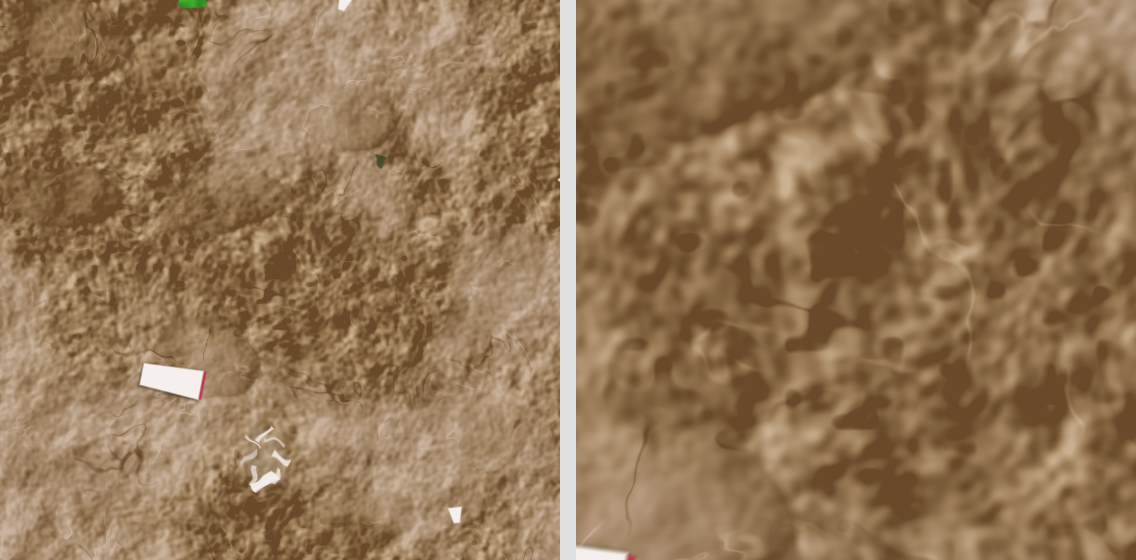
Left: the whole. Right: its middle third, enlarged.
Give the GLSL for this texture, as a WebGL 2 fragment shader.

```glsl
#version 300 es
precision highp float;
// Trodden damp sand with pale dry patches, pressed dents, clods and a little litter.
// Warped fractal noise sets the tone, its slope gives side-lit relief, and
// distance functions draw the dents, the card, the crumpled wrap and the scraps.

#define PATCH_SCALE 4.2
#define PATCH_CONTRAST 0.38
#define RELIEF_SCALE 15.0
#define RELIEF_CONTRAST 6.5
#define GRAIN_CONTRAST 0.34
#define DENT_COUNT 8
#define DENT_SHADE 0.42
#define EDGE_SOFTNESS 0.0022
#define LIGHT_DIR vec2(0.83, -0.56)

uniform vec2 u_resolution;
out vec4 fragColor;

float hash(vec2 p) {
  vec3 q = fract(vec3(p.xyx) * 0.1031);
  q += dot(q, q.yzx + 33.33);
  return fract((q.x + q.y) * q.z);
}

float noise(vec2 p) {
  vec2 cell = floor(p), f = fract(p);
  f = f * f * (3.0 - 2.0 * f);
  float low = mix(hash(cell), hash(cell + vec2(1, 0)), f.x);
  float high = mix(hash(cell + vec2(0, 1)), hash(cell + vec2(1, 1)), f.x);
  return mix(low, high, f.y);
}

mat2 rotation(float a) {
  return mat2(cos(a), -sin(a), sin(a), cos(a));
}

float fbm(vec2 p) {
  float sum = 0.0, amplitude = 0.52;
  for (int i = 0; i < 4; i++) {
    sum += amplitude * noise(p);
    p = rotation(0.6) * p * 2.03 + 17.3;
    amplitude *= 0.5;
  }
  return sum;
}

float boxDistance(vec2 p, vec2 halfSize) {
  vec2 d = abs(p) - halfSize;
  return length(max(d, 0.0)) + min(max(d.x, d.y), 0.0);
}

float cover(float d) {
  return 1.0 - smoothstep(-EDGE_SOFTNESS, EDGE_SOFTNESS, d);
}

// x: tone change from the dents, y: how far the surface is pressed smooth
vec2 dents(vec2 p) {
  vec2 result = vec2(0.0);
  p += 0.035 * (vec2(fbm(p * 17.0), fbm(p * 17.0 + 41.0)) - 0.5);
  for (int i = 0; i < DENT_COUNT; i++) {
    float n = float(i);
    vec2 center = fract(vec2(0.11, 0.65) + n * vec2(0.755, 0.57));
    vec2 radii = vec2(0.075 + 0.045 * hash(vec2(n, 3.0)), 0.05 + 0.015 * hash(vec2(n, 8.0)));
    vec2 local = p - center;
    float d = length(rotation(1.3 * hash(vec2(n, 5.0)) - 0.4) * local / radii) - 1.0;
    float side = smoothstep(0.0, 0.95, dot(local, LIGHT_DIR) / (length(local) + 0.0001));
    float inside = 1.0 - smoothstep(-0.04, 0.09, d);
    float strength = mix(1.0, 0.4, center.x);
    float wall = inside * exp(6.0 * min(d, 0.0)) * side;
    float lip = exp(-pow((d - 0.17) / 0.08, 2.0)) * side;
    result.x += strength * (0.22 * lip - DENT_SHADE * wall - 0.05 * inside);
    result.y = max(result.y, inside * strength);
  }
  return result;
}

vec3 sand(vec2 p) {
  vec2 warp = vec2(fbm(p * 5.0 + 3.0), fbm(p * 5.0 + 29.0)) - 0.5;
  vec2 q = p + 0.16 * warp;
  float dry = smoothstep(0.34, 0.66, fbm(q * PATCH_SCALE + 11.0) + 0.11 * (p.x - p.y));
  vec2 dent = dents(p);

  // Side-lit clods, coarser where the sand is damp
  vec2 r = (p + 0.04 * warp) * RELIEF_SCALE;
  float slope = fbm(r) - fbm(r + LIGHT_DIR * 0.005 * RELIEF_SCALE);
  float rough = mix(1.15, 0.65, dry) * (1.0 - 0.55 * dent.y);
  float tone = 0.49 + PATCH_CONTRAST * (dry - 0.5) + dent.x;
  tone += RELIEF_CONTRAST * slope * rough;
  tone += 0.5 * (fbm(q * 13.0 + 53.0) - 0.5);
  tone += GRAIN_CONTRAST * (noise(p * 120.0) - 0.5) * rough;

  // Thin pale crust edges, dark cracks and gritty pits
  float crust = 1.0 - smoothstep(0.0, 0.035, abs(fbm(q * 16.0 + 71.0) - 0.5));
  float crack = 1.0 - smoothstep(0.0, 0.022, abs(fbm(q * 9.0 + 91.0) - 0.5));
  tone += 0.2 * crust * smoothstep(0.5, 0.75, noise(p * 21.0 + 5.0));
  tone -= 0.28 * crack * smoothstep(0.55, 0.8, noise(p * 13.0 + 37.0));
  tone -= 0.3 * smoothstep(0.7, 0.9, noise(p * 65.0 + 9.0)) * (1.0 - dry) * rough;

  tone = clamp(tone, 0.0, 1.0);
  vec3 color = mix(vec3(0.41, 0.29, 0.17), vec3(0.62, 0.505, 0.37), min(2.0 * tone, 1.0));
  color = mix(color, vec3(0.79, 0.70, 0.60), max(2.0 * tone - 1.0, 0.0));
  return color * mix(vec3(1.0, 0.985, 0.94), vec3(1.0, 1.0, 1.03), dry);
}

vec3 litter(vec3 color, vec2 p) {
  vec3 white = vec3(0.96, 0.94, 0.93);
  // Card with a cast shadow and a red end
  vec2 c = rotation(-0.19) * (p - vec2(0.306, 0.322));
  vec2 cardSize = vec2(0.054, 0.023 + 0.06 * c.x);
  color *= 1.0 - 0.4 * (1.0 - smoothstep(-0.003, 0.006, boxDistance(c + vec2(0.001, 0.002), cardSize)));
  color = mix(color, vec3(0.73, 0.22, 0.29), cover(boxDistance(c - vec2(0.055, 0.0), vec2(0.004, 0.025))));
  color = mix(color, white, cover(boxDistance(c, cardSize)));

  // Crumpled clear wrap: a broken ring of bright folds
  vec2 w = p - vec2(0.473, 0.182) + 0.014 * (vec2(noise(p * 55.0), noise(p * 55.0 + 19.0)) - 0.5);
  color = mix(color, vec3(0.74, 0.69, 0.63), 0.3 * (1.0 - smoothstep(0.7, 1.1, length(w / vec2(0.045, 0.06)))));
  for (int i = 0; i < 8; i++) {
    float n = float(i), turn = n * 0.785;
    vec2 fold = rotation(3.1 * hash(vec2(n, 23.0))) * (w - vec2(0.031, 0.045) * vec2(cos(turn), sin(turn)));
    vec2 size = vec2(0.018, 0.002 + 0.003 * hash(vec2(n, 31.0)));
    color = mix(color, white, (0.5 + 0.4 * hash(vec2(n, 47.0))) * cover(boxDistance(fold, size)));
  }
  color = mix(color, white, 0.95 * cover(boxDistance(rotation(0.6) * (w + vec2(0.001, 0.042)), vec2(0.023, 0.011))));

  // Small pale scraps
  for (int i = 0; i < 3; i++) {
    float n = float(i);
    vec2 s = p - vec2(0.614 + 0.2 * n, fract(0.995 - 0.17 * n + 0.255 * n * n));
    s = rotation(1.2 + 0.5 * n) * s;
    color = mix(color, white, cover(boxDistance(s, vec2(0.014, 0.009 + 0.25 * s.x))));
  }

  // Green leaf and dark sprig
  vec2 ragged = 0.012 * (vec2(noise(p * 70.0), noise(p * 70.0 + 13.0)) - 0.5);
  float leaf = cover(boxDistance(p + ragged - vec2(0.343, 1.0), vec2(0.028, 0.009)));
  color = mix(color, vec3(0.2, 0.55, 0.14) * (0.8 + 0.5 * noise(p * 90.0)), leaf);
  float sprig = cover(length(p + 1.6 * ragged - vec2(0.677, 0.713)) - 0.011);
  return mix(color, vec3(0.22, 0.27, 0.14), 0.8 * sprig);
}

void main() {
  vec2 p = gl_FragCoord.xy / u_resolution;
  fragColor = vec4(litter(sand(p), p), 1.0);
}
```
